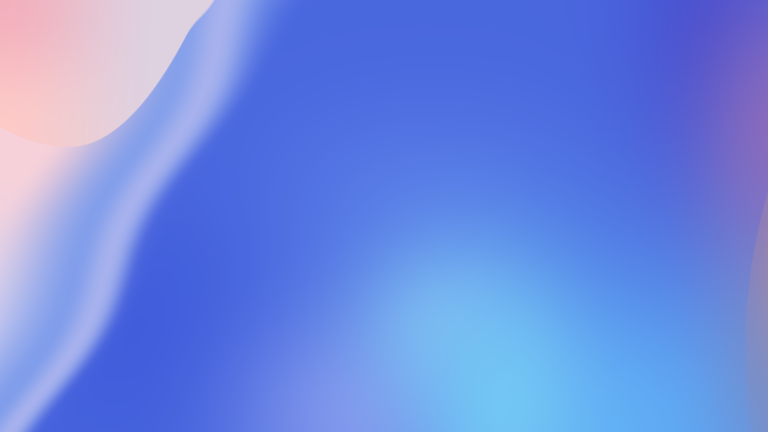
A Shadertoy shader for this background:

```glsl
// Soft blue gradient field with a pale flowing ribbon, a pink lobe and cyan light.

// Canvas units: x runs 0..ASPECT, y runs 0..1, origin at the lower left.
const float ASPECT = 16.0 / 9.0;

const vec3 BLUE     = vec3(0.29, 0.405, 0.87);
const vec3 DEEP     = vec3(0.23, 0.33, 0.85);
const vec3 HAZE     = vec3(0.38, 0.52, 0.92);
const vec3 AZURE    = vec3(0.37, 0.67, 0.96);
const vec3 CYAN     = vec3(0.45, 0.79, 0.96);
const vec3 SKY      = vec3(0.53, 0.77, 0.95);
const vec3 LAVENDER = vec3(0.55, 0.61, 0.93);
const vec3 INDIGO   = vec3(0.26, 0.29, 0.81);
const vec3 VIOLET   = vec3(0.58, 0.42, 0.72);
const vec3 SLATE    = vec3(0.48, 0.56, 0.78);
const vec3 DUSK     = vec3(0.64, 0.53, 0.65);
const vec3 VALLEY   = vec3(0.49, 0.61, 0.92);
const vec3 RIBBON   = vec3(0.68, 0.71, 0.93);
const vec3 MIST     = vec3(0.85, 0.83, 0.94);
const vec3 BLUSH    = vec3(0.97, 0.82, 0.85);
const vec3 ROSE     = vec3(0.95, 0.69, 0.74);
const vec3 PEACH    = vec3(0.99, 0.79, 0.78);
const vec3 PEARL    = vec3(0.87, 0.82, 0.88);

// Elliptical Gaussian falloff
float glow(vec2 p, vec2 center, vec2 radius) {
    vec2 q = (p - center) / radius;
    return exp(-dot(q, q));
}

// Centre of the ribbon at height y
float ribbonX(float y) {
    return 0.042 + 0.5 * y + 0.08 * y * (1.0 - y) + 0.022 * cos(11.5 * (y - 0.23));
}

// Approximate signed distance to the lobe, positive inside
float lobeDistance(vec2 p) {
    float d = p.x - 0.16;
    float bend = d < 0.0 ? 1.8 : 3.5;
    float edge = 0.66 + bend * d * d - 0.06 * smoothstep(0.43, 0.51, p.x);
    float slope = 2.0 * bend * d;
    return (p.y - edge) / sqrt(1.0 + slope * slope);
}

// Blue field with layered lights
vec3 fieldColor(vec2 p) {
    vec3 c = BLUE;
    c = mix(c, DEEP, 0.7 * glow(p, vec2(0.40, 0.20), vec2(0.35)));
    c = mix(c, HAZE, 0.5 * glow(p, vec2(0.95, 0.55), vec2(0.35, 0.22)));
    c = mix(c, AZURE, glow(p, vec2(1.45, 0.0), vec2(0.60, 0.42)));
    c = mix(c, LAVENDER, 0.8 * glow(p, vec2(0.82, 0.03), vec2(0.27, 0.25)));
    c = mix(c, SKY, 0.7 * glow(p, vec2(1.02, 0.25), vec2(0.20)));
    c = mix(c, CYAN, 0.9 * glow(p, vec2(1.17, 0.06), vec2(0.20, 0.30)));
    c = mix(c, INDIGO, 0.85 * glow(p, vec2(1.66, 0.95), vec2(0.20, 0.35)));
    c = mix(c, SLATE, 0.8 * glow(p, vec2(1.80, 0.22), vec2(0.15, 0.40)));
    return mix(c, VIOLET, 0.85 * glow(p, vec2(1.82, 0.70), vec2(0.20, 0.32)));
}

void mainImage(out vec4 fragColor, in vec2 fragCoord) {
    vec2 p = fragCoord / iResolution.xy * vec2(ASPECT, 1.0);
    float soft = 1.0 / iResolution.y;
    vec3 color = fieldColor(p);

    // Dusky curved sliver on the right
    float bow = p.y - 0.19;
    float sliver = p.x - 1.725 - 0.39 * bow * bow;
    vec3 sliverColor = mix(SLATE, DUSK, smoothstep(0.0, 0.5, p.y));
    float sliverAlpha = 0.45 + 0.4 * smoothstep(0.0, 0.06, sliver);
    color = mix(color, sliverColor, sliverAlpha * smoothstep(-soft, soft, sliver));

    // Pale sheet to the left of the ribbon
    float side = p.x - ribbonX(p.y);
    vec3 pale = mix(MIST, BLUSH, smoothstep(0.2, 0.65, p.y));
    vec3 sheet = mix(pale, VALLEY, smoothstep(-0.30, -0.05, side));
    float fade = 0.07 + 0.13 * pow(p.y, 4.0);
    color = mix(sheet, color, smoothstep(0.0, fade, side));

    // Ribbon highlight
    float width = mix(0.038, 0.058, p.y);
    color = mix(color, RIBBON, 0.85 * exp(-side * side / (width * width)));

    // Pink lobe in the upper left
    vec3 lobe = mix(PEACH, ROSE, smoothstep(0.70, 1.0, p.y));
    lobe = mix(lobe, PEARL, smoothstep(0.0, 0.38, p.x));
    color = mix(color, lobe, smoothstep(-soft, soft, lobeDistance(p)));

    fragColor = vec4(color, 1.0);
}
```
